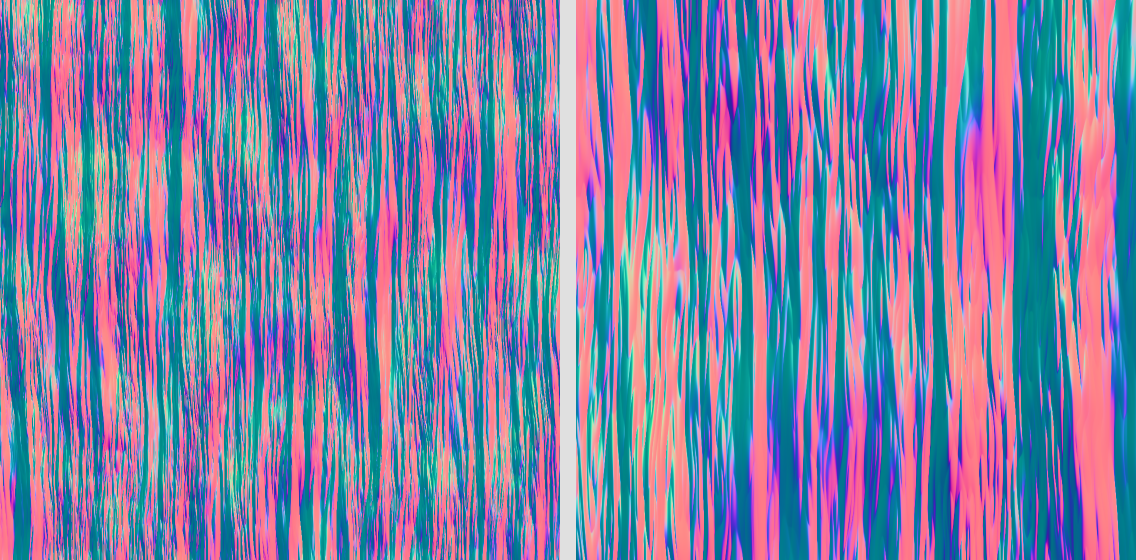
Left: the whole. Right: its middle third, enlarged.
This texture map is drawn by a Shadertoy shader. Its source:

```glsl
const int   OCTAVES    = 5;
const float BASE_FREQ  = 22.0;    // fibre columns across the canvas, coarsest layer
const float LACUNARITY = 1.8;
const float STRETCH    = 17.0;    // fibre length to width, coarsest layer
const float STRETCH_FALLOFF = 0.88;
const float RELIEF     = 6.5;     // steepness of the surface
const float CREASE     = 0.015;   // rounding of the fibre creases
const float MACRO_TILT = 0.12;    // slope of the broad bumps
const vec2  MACRO_FREQ = vec2(11.0, 5.0);
const vec2  PATCH_FREQ = vec2(15.0, 3.5);
const vec2  BEND_FREQ  = vec2(6.0, 3.0);
const vec2  WOBBLE_FREQ = vec2(38.0, 11.0);
const float BEND       = 0.014;
const float WOBBLE     = 0.0035;
const float STEP       = 0.0004;  // finite difference distance
const int   SAMPLES    = 2;       // per axis, for smooth edges

float hash(vec2 p) {
    vec3 q = fract(p.xyx * vec3(0.1031, 0.1030, 0.0973));
    q += dot(q, q.yzx + 33.33);
    return fract((q.x + q.y) * q.z);
}

float cornerRamp(vec2 cell, vec2 offset) {
    float angle = 6.28318 * hash(cell);
    return dot(vec2(cos(angle), sin(angle)), offset);
}

// Gradient noise, about -0.7 to 0.7
float noise(vec2 p) {
    vec2 i = floor(p), f = p - i;
    vec2 u = f * f * f * (f * (f * 6.0 - 15.0) + 10.0);
    vec2 e = vec2(1.0, 0.0);
    return mix(mix(cornerRamp(i, f), cornerRamp(i + e, f - e), u.x),
               mix(cornerRamp(i + e.yx, f - e.yx), cornerRamp(i + e.xx, f - e.xx), u.x), u.y);
}

// Layered fibres: smooth broad ones, creased thin ones
float fibreHeight(vec2 p) {
    float patchMask = smoothstep(-0.35, 0.25, noise(p * PATCH_FREQ + 71.3));
    float height = MACRO_TILT / MACRO_FREQ.y * noise(p * MACRO_FREQ + 17.7);

    p.x += BEND * noise(p * BEND_FREQ + 5.1) + WOBBLE * noise(p * WOBBLE_FREQ + 43.9);

    float freq = BASE_FREQ, stretch = STRETCH;
    for (int i = 0; i < OCTAVES; i++) {
        float layer = float(i);
        float n = noise(p * vec2(freq, freq / stretch) + vec2(13.37, 29.71) * (layer + 1.0));
        if (i > 1) n = sqrt(n * n + CREASE * CREASE);
        float slope = 1.1 - 0.15 * abs(layer - 2.0);
        if (i > 2) slope *= mix(0.35, 1.15, patchMask);
        height += slope / freq * n;
        freq *= LACUNARITY;
        stretch *= STRETCH_FALLOFF;
    }
    return height;
}

// Surface direction packed into a colour
vec3 normalColour(vec2 p) {
    float h = fibreHeight(p);
    vec2 slope = vec2(fibreHeight(p + vec2(STEP, 0.0)) - h,
                      fibreHeight(p + vec2(0.0, STEP)) - h) / STEP;
    return 0.5 + 0.5 * normalize(vec3(-RELIEF * slope, 1.0));
}

void mainImage(out vec4 fragColor, in vec2 fragCoord) {
    vec3 colour = vec3(0.0);
    for (int y = 0; y < SAMPLES; y++) {
        for (int x = 0; x < SAMPLES; x++) {
            vec2 jitter = (vec2(x, y) + 0.5) / float(SAMPLES) - 0.5;
            colour += normalColour((fragCoord + jitter) / iResolution.y);
        }
    }
    fragColor = vec4(colour / float(SAMPLES * SAMPLES), 1.0);
}
```
